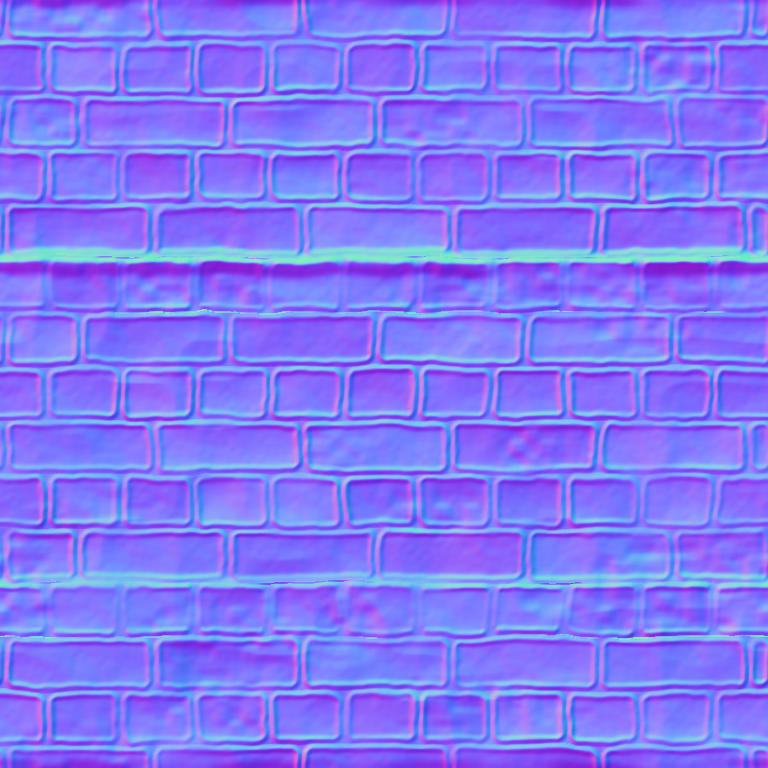
This texture map is drawn by a WebGL 2 fragment shader. Its source:

```glsl
#version 300 es
precision highp float;
// Tangent-space normal map of a worn brick wall, tiling in both directions.
// Fourteen courses alternate headers and stretchers; joints and roughness come
// from a height field, while brick tilts and two long ledges are added as slopes.

uniform vec2 u_resolution;
out vec4 fragColor;

// Layout of the courses
const float COURSES = 14.0;
const float COURSE_BASE = 0.030;
const float COURSE_PITCH = 0.0705;
const float HEADER_WIDTH = 0.0965;
const float STRETCHER_WIDTH = 0.1935;

// Joints between bricks
const float JOINT_HALF = 0.0060;
const float GROOVE_WIDTH = 0.0042;
const float GROOVE_DEPTH = 0.0029;
const float CORNER_RADIUS = 0.009;
const float EDGE_WARP = 0.0055;

// Brick faces
const float PILLOW = 4.2;
const vec2 FACE_BIAS = vec2(0.03, -0.10);
const vec2 FACE_TILT = vec2(0.13, 0.26);
const float ROUGHNESS = 0.0050;
const float CREASE = 0.0085;
const float CHIPPING = 0.0040;

// Ledges: slope and half width
const float UPPER_LEDGE = 1.55;
const float LOWER_LEDGE = 0.72;
const float LEDGE_WIDTH = 0.0075;

struct Brick {
    vec2 local;     // position from the brick centre
    vec2 halfSize;
    vec2 id;
    float faint;    // 1 where upright joints are nearly worn away
};

float hash(vec2 p) {
    vec3 q = fract(vec3(p.xyx) * vec3(0.1031, 0.1030, 0.0973));
    q += dot(q, q.yzx + 33.33);
    return fract((q.x + q.y) * q.z);
}

// Smooth value noise that repeats once per canvas
float noise(vec2 uv, vec2 cells, float seed) {
    vec2 p = uv * cells;
    vec2 i = floor(p);
    vec2 f = p - i;
    f = f * f * f * (f * (f * 6.0 - 15.0) + 10.0);
    vec2 a = mod(i, cells) + seed;
    vec2 b = mod(i + 1.0, cells) + seed;
    return mix(mix(hash(a), hash(vec2(b.x, a.y)), f.x),
               mix(hash(vec2(a.x, b.y)), hash(b), f.x), f.y);
}

float bump(float x, float width) {
    return exp(-x * x / (width * width));
}

// Uneven brick edges
vec2 warp(vec2 uv) {
    vec2 coarse = vec2(noise(uv, vec2(22.0), 11.0), noise(uv, vec2(18.0, 28.0), 47.0));
    vec2 fine = vec2(noise(uv, vec2(70.0), 83.0), noise(uv, vec2(64.0), 129.0));
    return uv + EDGE_WARP * (coarse - 0.5) + 0.4 * EDGE_WARP * (fine - 0.5);
}

Brick findBrick(vec2 p) {
    float y = mod(p.y - COURSE_BASE, 1.0);
    float row = min(floor(y / COURSE_PITCH), COURSES - 1.0);
    float bottom = row * COURSE_PITCH;
    float top = row == COURSES - 1.0 ? 1.0 : bottom + COURSE_PITCH;

    // Headers on even rows; stretchers shift by half a brick on odd ones
    bool header = mod(row, 2.0) < 0.5;
    bool shifted = mod(row, 4.0) > 2.5;
    float width = header ? HEADER_WIDTH : STRETCHER_WIDTH;
    float count = header ? 10.0 : 5.0;
    float start = header ? 0.061 : (shifted ? 0.104 : 0.0065);
    float closer = header ? 1.0 : (shifted ? 0.9025 : 0.9675);

    float x = mod(p.x - start, 1.0);
    float column = min(floor(x / width), count - 1.0);
    float left = column * width;
    float right = column == count - 1.0 ? closer : left + width;
    if (x > closer) {
        column = count;
        left = closer;
        right = 1.0;
    }
    vec2 low = vec2(left, bottom);
    vec2 high = vec2(right, top);
    float faint = row == 2.0 || row == 8.0 ? 1.0 : 0.0;
    return Brick(vec2(x, y) - 0.5 * (low + high), 0.5 * (high - low), vec2(column, row), faint);
}

float edgeDistance(Brick b) {
    vec2 q = abs(b.local) - b.halfSize + JOINT_HALF + CORNER_RADIUS;
    return length(max(q, 0.0)) + min(max(q.x, q.y), 0.0) - CORNER_RADIUS;
}

// Grooves beside raised mortar, plus surface wear
float relief(vec2 uv) {
    Brick b = findBrick(warp(uv));
    vec2 edge = abs(b.local) - b.halfSize;
    float upright = smoothstep(-0.006, 0.006, edge.x - edge.y);
    float depth = GROOVE_DEPTH * mix(0.45, 1.4, noise(uv, vec2(13.0, 17.0), 201.0));
    depth *= 1.0 - 0.75 * b.faint * upright;
    float h = -depth * bump(edgeDistance(b), GROOVE_WIDTH);

    float amount = ROUGHNESS;
    float cells = 14.0;
    for (int i = 0; i < 4; i++) {
        h += amount * noise(uv, vec2(cells), 300.0 + cells);
        amount *= 0.43;
        cells *= 2.0;
    }
    float facet = abs(noise(uv + 0.03 * uv.yx * 0.0, vec2(11.0, 17.0), 411.0) - 0.5);
    h += CREASE * sqrt(facet * facet + 0.0015);
    float patches = smoothstep(0.55, 0.85, noise(uv, vec2(7.0, 12.0), 520.0) + 0.2 * b.faint);
    return h + CHIPPING * patches * noise(uv, vec2(52.0, 60.0), 610.0);
}

// Broad tilt and rounding of each brick face
vec2 faceSlope(Brick b) {
    float inside = smoothstep(0.002, -0.005, edgeDistance(b));
    vec2 tilt = vec2(hash(b.id + 7.0), hash(b.id + 71.0)) - 0.5;
    vec2 slope = FACE_BIAS + FACE_TILT * tilt;
    slope.y -= PILLOW * b.local.y;
    return inside * slope;
}

// Two long ledges with broken undersides, and a dark seam at the border
float ledgeSlope(vec2 uv, vec2 p) {
    float upper = p.y - (COURSE_BASE + 9.0 * COURSE_PITCH + 0.001);
    float lower = p.y - (COURSE_BASE + 3.0 * COURSE_PITCH + 0.002);
    float seam = abs(fract(p.y + 0.5) - 0.5);
    float broken = smoothstep(0.25, 0.75, noise(uv, vec2(9.0, 6.0), 700.0));
    float slope = UPPER_LEDGE * bump(upper, LEDGE_WIDTH) + LOWER_LEDGE * bump(lower, LEDGE_WIDTH);
    slope -= (0.2 + 0.7 * broken) * bump(upper + 0.018, 0.008);
    return slope - (0.25 + 0.6 * broken) * bump(seam, 0.009);
}

void main() {
    vec2 uv = gl_FragCoord.xy / u_resolution;
    float stride = max(0.0011, 0.5 / u_resolution.y);
    vec2 dx = vec2(stride, 0.0);
    vec2 dy = vec2(0.0, stride);
    vec2 p = warp(uv);

    // Green grows where the surface faces downward
    vec2 slope = vec2(relief(uv - dx) - relief(uv + dx),
                      relief(uv + dy) - relief(uv - dy)) / (2.0 * stride);
    slope += faceSlope(findBrick(p));
    slope.y += ledgeSlope(uv, p);
    fragColor = vec4(0.5 + 0.5 * normalize(vec3(slope, 1.0)), 1.0);
}
```
